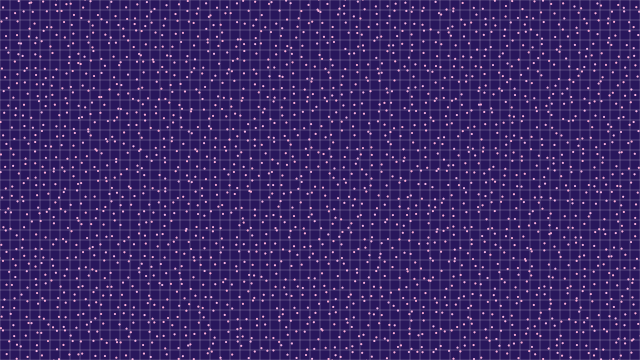
This pattern is drawn by a WebGL 1 fragment shader. Its source:

```glsl
precision highp float;
// A fine pale grid on deep violet with one small pink dot per cell.
// Each dot is placed by a hash of its cell; neighbouring cells are searched
// so that dots near a cell edge stay round. Edges use pixel coverage.

uniform vec2 u_resolution;

const float ROWS = 36.0;             // cells down; 64 across at 16:9
const float LINE_HALF_WIDTH = 0.0225; // in cells
const float LINE_OPACITY = 0.5;
const float DOT_RADIUS = 0.105;      // in cells
const float JITTER = 0.92;           // share of the cell a dot may roam
const vec3 GROUND = vec3(0.16, 0.09, 0.36);
const vec3 LINE_COLOR = vec3(1.0);
const vec3 DOT_PINK = vec3(1.0, 0.68, 0.82);
const vec3 DOT_LILAC = vec3(0.96, 0.72, 0.89);

vec3 hash3(vec2 cell) {
  vec3 p = fract(cell.xyx * vec3(0.1031, 0.1030, 0.0973));
  p += dot(p, p.yxz + 33.33);
  return fract((p.xxy + p.yzz) * p.zyx);
}

// Share of a pixel inside an edge at signed distance d.
float coverage(float d, float pixel) {
  return clamp(0.5 - d / pixel, 0.0, 1.0);
}

// Coverage of a line centred on the nearest whole number,
// also correct for lines thinner than a pixel.
float lineCoverage(float x, float pixel) {
  float d = abs(fract(x + 0.5) - 0.5);
  float left = max(d - 0.5 * pixel, -LINE_HALF_WIDTH);
  float right = min(d + 0.5 * pixel, LINE_HALF_WIDTH);
  return max(right - left, 0.0) / pixel;
}

void main() {
  float pixel = ROWS / u_resolution.y;
  vec2 p = gl_FragCoord.xy * pixel;
  vec2 home = floor(p);

  // Grid: both directions are laid over each other, brightening crossings.
  vec3 color = GROUND;
  color = mix(color, LINE_COLOR, LINE_OPACITY * lineCoverage(p.x, pixel));
  color = mix(color, LINE_COLOR, LINE_OPACITY * lineCoverage(p.y, pixel));

  // Dots: one per cell, jittered and slightly tinted.
  for (int j = -1; j <= 1; j++) {
    for (int i = -1; i <= 1; i++) {
      vec2 cell = home + vec2(float(i), float(j));
      vec3 rnd = hash3(cell + 7.0);
      vec2 center = cell + 0.5 + (rnd.xy - 0.5) * JITTER;
      float dotMask = coverage(length(p - center) - DOT_RADIUS, pixel);
      color = mix(color, mix(DOT_PINK, DOT_LILAC, rnd.z), dotMask);
    }
  }

  gl_FragColor = vec4(color, 1.0);
}
```
